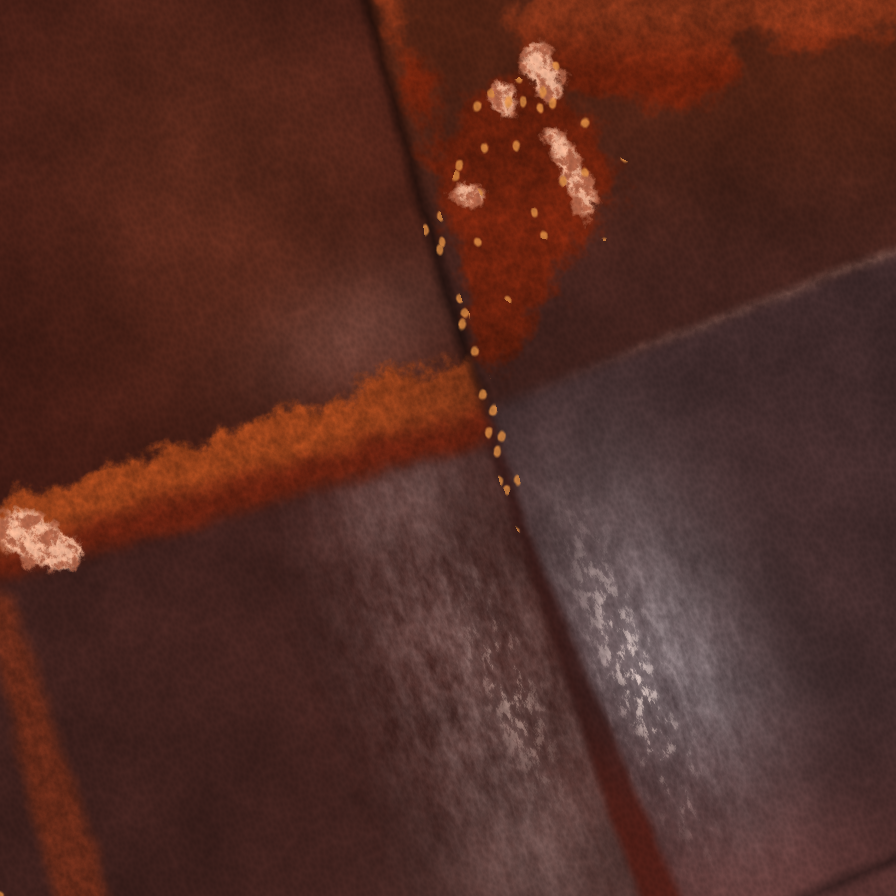
A Shadertoy shader for this texture:

```glsl
const mat2 SLANT = mat2(0.93, 0.36, 0.36, -0.93);

vec2 hash2(vec2 p) {
    vec3 q = fract(p.xyx * vec3(0.1031, 0.103, 0.0973));
    q += dot(q, q.yzx + 33.33);
    return fract((q.xx + q.yz) * q.zy);
}

// Nearest feature distance and its random id
vec2 cellular(vec2 p) {
    vec2 nearest = vec2(9.0, 0.0);
    for (int k = 0; k < 9; k++) {
        vec2 c = floor(p) + vec2(k % 3 - 1, k / 3 - 1);
        vec2 h = hash2(c);
        float d = length(c + h - p);
        if (d < nearest.x) nearest = vec2(d, fract(h.x * 7.3 + h.y * 3.1));
    }
    return nearest;
}

float layeredSines(vec2 p) {
    float sum = 0.0, amp = 0.5;
    for (int i = 0; i < 5; i++) {
        sum += amp * sin(p.x + 1.3 * sin(p.y * 1.1)) * sin(p.y + 1.3 * sin(p.x * 0.9));
        p = mat2(1.6, 1.2, -1.2, 1.6) * p + 1.7;
        amp *= 0.6;
    }
    return sum;
}

// Capsule from s.xy to s.zw, radius running from r.x to r.y
float taper(vec2 p, vec4 s, vec2 r) {
    vec2 ab = s.zw - s.xy;
    float h = clamp(dot(p - s.xy, ab) / dot(ab, ab), 0.0, 1.0);
    return length(p - s.xy - ab * h) - mix(r.x, r.y, h);
}

// Soft spot: center, then radii across and along the slant
float glow(vec2 p, vec4 g) {
    vec2 q = SLANT * (p - g.xy) / g.zw;
    return exp(-dot(q, q));
}

float fill(float d, float soft) { return smoothstep(soft, -soft, d); }

float seamX(float y) {
    return 0.736 - 0.326 * y - 0.02 * sin(3.1416 * y);
}

vec3 tiles(vec2 p, float side, float ridgeY, float base) {
    vec3 upperLeft = mix(vec3(0.24, 0.1, 0.075), vec3(0.33, 0.15, 0.1), glow(p, vec4(0.25, 0.8, 0.24, 0.32)));
    upperLeft += 0.1 * glow(p, vec4(0.41, 0.63, 0.13, 0.07));
    vec3 upperRight = mix(vec3(0.25, 0.13, 0.11), vec3(0.3, 0.13, 0.075), smoothstep(0.65, 0.95, p.y));
    vec3 lowerLeft = vec3(0.24, 0.125, 0.11);
    lowerLeft += 0.135 * glow(p, vec4(0.53, 0.25, 0.1, 0.27));
    lowerLeft += 0.09 * glow(p, vec4(0.6, 0.02, 0.13, 0.12));
    lowerLeft += 0.07 * glow(p, vec4(0.45, 0.45, 0.08, 0.05));
    vec3 lowerRight = mix(vec3(0.32, 0.18, 0.17), vec3(0.245, 0.16, 0.16), smoothstep(0.0, 0.25, p.y));
    lowerRight += vec3(0.17, 0.2, 0.21) * glow(p, vec4(0.75, 0.25, 0.105, 0.2));
    lowerRight += 0.065 * glow(p, vec4(0.66, 0.42, 0.12, 0.14));
    vec3 left = mix(lowerLeft, upperLeft, smoothstep(-0.02, 0.02, base));
    vec3 right = mix(lowerRight, upperRight, smoothstep(-0.015, 0.015, ridgeY));
    return mix(right, left, fill(side, 0.008));
}

void mainImage(out vec4 fragColor, in vec2 fragCoord) {
    vec2 p = fragCoord / iResolution.xy, q = SLANT * p;
    float aa = 0.003 + 1.5 / iResolution.y;
    float wobble = layeredSines(p * 34.0);
    float fine = layeredSines(p * 120.0 + 4.0);
    float mottling = layeredSines(p * 13.0 + 2.0);
    float side = p.x - seamX(p.y) + 0.003 * wobble;
    float ridgeY = p.y - 0.334 - 0.386 * p.x;
    float base = p.y - 0.35 - 0.285 * p.x;
    float onLeft = fill(side, 0.012);
    vec3 color = tiles(p, side, ridgeY, base) * (1.0 + 0.18 * mottling);

    // Worn streaks within the reflections
    float streak = layeredSines(q * vec2(85.0, 22.0));
    float flecks = layeredSines(q * vec2(190.0, 95.0));
    float shine = glow(p, vec4(0.52, 0.24, 0.11, 0.26)) + glow(p, vec4(0.74, 0.25, 0.09, 0.18));
    color += 0.085 * shine * (streak + 0.8 * flecks);
    float wear = glow(p, vec4(0.71, 0.24, 0.026, 0.13)) + 0.7 * glow(p, vec4(0.57, 0.23, 0.025, 0.09));
    color += vec3(0.3, 0.28, 0.25) * wear * smoothstep(0.05, 0.6, flecks + 0.4 * streak);

    // Seams: dark groove, red lower joint, pale ridge
    float upper = smoothstep(0.5, 0.58, p.y);
    color *= 1.0 - 0.5 * upper * fill(abs(side) - 0.006, 0.01);
    float joint = fill(abs(side) - mix(0.022, 0.007, smoothstep(0.0, 0.45, p.y)), 0.008) * (1.0 - upper);
    vec3 jointColor = mix(vec3(0.3, 0.1, 0.07), vec3(0.2, 0.09, 0.08), smoothstep(0.06, 0.22, p.y));
    color = mix(color, jointColor, 0.85 * joint);
    float ridge = fill(abs(ridgeY + 0.004 * wobble) - 0.004, 0.009) * (1.0 - onLeft);
    color += vec3(0.14, 0.12, 0.1) * ridge * smoothstep(0.55, 0.85, p.x) * (0.8 + 0.5 * fine);
    color *= 1.0 - 0.4 * fill(taper(p, vec4(0.88, -0.01, 1.02, 0.05), vec2(0.005)), 0.01);

    // Rust patch right of the upper groove
    float rustDist = taper(p, vec4(0.585, 0.81, 0.555, 0.61), vec2(0.1, 0.02));
    rustDist = min(rustDist, taper(p, vec4(0.65, 0.97, 0.77, 0.94), vec2(0.075, 0.055)));
    rustDist = min(rustDist, taper(p, vec4(0.78, 1.0, 1.02, 1.0), vec2(0.05, 0.035)));
    rustDist = min(rustDist, taper(p, vec4(0.43, 1.0, 0.49, 0.84), vec2(0.014, 0.018)));
    float rust = fill(rustDist + 0.025 * wobble + 0.006 * fine, 0.014) * smoothstep(-0.004, 0.01, side);
    vec3 rustColor = mix(vec3(0.42, 0.125, 0.045), vec3(0.51, 0.2, 0.095), smoothstep(0.91, 0.99, p.y));
    color = mix(color, rustColor * (1.0 + 0.22 * mottling + 0.12 * fine), 0.92 * rust);

    // Orange band, red along its base, and the strip below
    float bandTop = 0.44 + 0.32 * p.x + 0.02 * wobble + 0.005 * fine;
    float band = fill(p.y - bandTop, 0.009) * smoothstep(-0.01, 0.018, base + 0.008 * wobble) * onLeft;
    vec3 bandColor = mix(vec3(0.39, 0.125, 0.06), mix(vec3(0.58, 0.25, 0.1), vec3(0.49, 0.21, 0.09),
        smoothstep(0.36, 0.53, p.x)), smoothstep(0.02, 0.06, base + 0.01 * wobble));
    color = mix(color, bandColor * (1.0 + 0.14 * fine), 0.95 * band);
    float strip = fill(taper(p, vec4(0.0, 0.32, 0.095, -0.02), vec2(0.018, 0.03)) + 0.006 * wobble, 0.012);
    color = mix(color, vec3(0.43, 0.17, 0.09) * (1.0 + 0.15 * fine), 0.8 * strip);

    // Flaked chips with ragged rims
    float chips = taper(p, vec4(0.602, 0.935, 0.615, 0.9), vec2(0.019, 0.015));
    chips = min(chips, taper(p, vec4(0.617, 0.85, 0.652, 0.775), vec2(0.009, 0.015)));
    chips = min(chips, taper(p, vec4(0.56, 0.895, 0.565, 0.875), vec2(0.011, 0.008)));
    chips = min(chips, taper(p, vec4(0.02, 0.405, 0.065, 0.385), vec2(0.029, 0.025)));
    chips = min(chips, taper(p, vec4(0.518, 0.785, 0.527, 0.78), vec2(0.008)));
    float flake = fill(chips + 0.01 * wobble + 0.009 * fine, aa);
    vec3 flakeColor = mix(vec3(0.7, 0.4, 0.29), vec3(0.92, 0.7, 0.58), smoothstep(-0.3, 0.4, fine));
    color = mix(color, flakeColor, 0.92 * flake);

    // Crumbs over the rust and along the joint
    vec2 crumb = cellular(p * vec2(65.0, 48.0) + 0.2 * wobble);
    float along = fill(abs(side - 0.005) - 0.012, 0.004) * fill(abs(p.y - 0.57) - 0.18, 0.03);
    float density = max(0.5 * along, 0.28 * rust * glow(p, vec4(0.6, 0.84, 0.08, 0.12)));
    float crumbs = fill(crumb.x - 0.27, 0.1) * step(crumb.y, density);
    color = mix(color, vec3(0.82, 0.52, 0.25), 0.85 * crumbs);

    // Leathery grain
    float grain = cellular(q * vec2(190.0, 130.0)).x - 0.5;
    color *= 1.04 + 0.16 * grain + 0.05 * fine;
    fragColor = vec4(clamp(color, 0.0, 1.0), 1.0);
}
```
